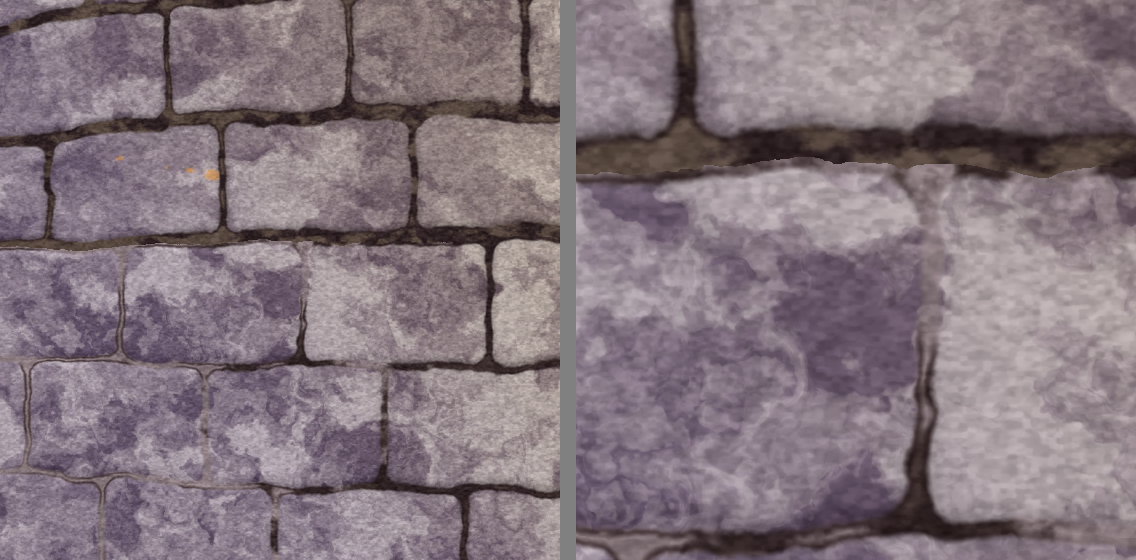
Left: the whole. Right: its middle third, enlarged.
Reproduce this texture procedurally as a WebGL 2 fragment shader.

```glsl
#version 300 es
precision highp float;
uniform vec2 u_resolution;
out vec4 outColor;

#define COURSE_HEIGHT 0.2225
#define FIRST_BED 0.125
#define STONE_WIDTH 0.33
#define COURSE_SHIFT 0.14
#define JOINT_JITTER 0.07
#define JOINT_GAP 0.0065
#define CORNER_RADIUS 0.022
#define EDGE_WOBBLE 0.017
#define MOTTLE_CONTRAST 2.5
#define GRAIN 0.13

const vec3 STONE_DARK = vec3(0.39, 0.33, 0.385);
const vec3 STONE_MID = vec3(0.535, 0.48, 0.51);
const vec3 STONE_PALE = vec3(0.68, 0.64, 0.645);
const vec3 MORTAR_BROWN = vec3(0.40, 0.33, 0.29);
const vec3 MORTAR_PALE = vec3(0.57, 0.51, 0.53);
const vec3 CREVICE = vec3(0.20, 0.14, 0.15);
const vec3 LICHEN = vec3(0.82, 0.58, 0.35);

float hash(vec2 p) {
  vec3 q = fract(p.xyx * vec3(0.1031, 0.1030, 0.0973));
  q += dot(q, q.yzx + 33.33);
  return fract((q.x + q.y) * q.z);
}

// Smooth cellular noise: cell values blended by distance to scattered centres
float cellular(vec2 p) {
  vec2 cell = floor(p);
  float sum = 0.0, weights = 0.0;
  for (int y = -1; y <= 1; y++)
    for (int x = -1; x <= 1; x++) {
      vec2 id = cell + vec2(x, y);
      vec2 r = id + 0.2 + 0.6 * vec2(hash(id), hash(id + 57.0)) - p;
      float w = exp(-6.0 * dot(r, r));
      sum += w * hash(id + 113.0);
      weights += w;
    }
  return sum / weights;
}

float layered(vec2 p) {
  float sum = 0.0, gain = 0.5;
  for (int i = 0; i < 5; i++) {
    sum += gain * cellular(p);
    p = mat2(1.6, 1.2, -1.2, 1.6) * p + 7.3;
    gain *= 0.55;
  }
  return sum / 1.055;
}

// Upright joint position, in stone widths
float jointAt(float i, float course) {
  return i + JOINT_JITTER * (2.0 * hash(vec2(i + 20.0, course + 40.0)) - 1.0);
}

float roundedBox(vec2 p, vec2 halfSize, float radius) {
  vec2 q = abs(p) - halfSize + radius;
  return length(max(q, 0.0)) + min(max(q.x, q.y), 0.0) - radius;
}

void main() {
  vec2 uv = gl_FragCoord.xy / u_resolution;
  float pixel = 1.0 / min(u_resolution.x, u_resolution.y);

  // Courses converge to the left; edges wander
  vec2 p = uv;
  float left = 1.0 - uv.x;
  p.y = 0.42 + (p.y - 0.42) * (1.0 + 0.14 * left * left * left);
  p.y += 0.004 * sin(uv.x * 13.0 + uv.y * 9.0) + 0.003 * sin(uv.x * 29.0 - uv.y * 17.0);
  vec2 wander = vec2(layered(uv * 17.0), layered(uv * 17.0 + 31.0)) - 0.5;
  p += EDGE_WOBBLE * wander;

  // Find the stone and its bounds
  float course = floor((p.y - FIRST_BED) / COURSE_HEIGHT) + 1.0;
  float bed = FIRST_BED + (course - 1.0) * COURSE_HEIGHT;
  float shift = 0.18 - COURSE_SHIFT * course;
  float u = (p.x - shift) / STONE_WIDTH;
  float near = floor(u + 0.5);
  float id = u > jointAt(near, course) ? near : near - 1.0;
  vec2 low = vec2(shift + STONE_WIDTH * jointAt(id, course), bed) + JOINT_GAP;
  vec2 high = vec2(shift + STONE_WIDTH * jointAt(id + 1.0, course), bed + COURSE_HEIGHT) - JOINT_GAP;
  float upper = smoothstep(2.0, 3.0, course);
  low.y += 0.019 * upper * (0.5 + 0.5 * uv.x);
  float d = roundedBox(p - 0.5 * (low + high), 0.5 * (high - low), CORNER_RADIUS);

  // Mottled faces, paler blotches below, warmer stone at upper right
  float tint = hash(vec2(id + 9.0, course + 17.0)) - 0.5;
  float mottle = layered(uv * vec2(11.0, 13.0) + 2.0 * wander + 3.7 * course);
  float grain = cellular(uv * vec2(110.0, 190.0)) + cellular(uv * vec2(210.0, 330.0) + 5.0) - 1.0;
  float contrast = MOTTLE_CONTRAST * mix(1.0, 0.65, upper);
  float tone = 0.51 + contrast * (mottle - 0.5) + 0.12 * tint + 0.08 * (uv.x - 0.5);
  tone = clamp(tone, 0.0, 1.0);
  vec3 stone = mix(STONE_DARK, STONE_MID, smoothstep(0.0, 0.5, tone));
  stone = mix(stone, STONE_PALE, smoothstep(0.45, 1.0, tone));
  float warmth = smoothstep(0.5, 1.5, uv.x + uv.y * 0.7);
  stone += mix(vec3(-0.008, -0.012, 0.022), vec3(0.025, 0.015, -0.025), warmth);

  // Worn rim: light along the top, dim along the bottom
  float rim = smoothstep(-0.016, -0.002, d);
  stone += 0.055 * rim * smoothstep(0.02, 0.0, high.y - p.y);
  stone -= 0.09 * smoothstep(-0.025, 0.0, d) * smoothstep(0.03, 0.0, p.y - low.y);

  // Lichen flecks strung along one face
  for (int i = 0; i < 5; i++) {
    float n = float(i);
    vec2 spot = vec2(0.215 + 0.041 * n, 0.722 - 0.01 * n + 0.018 * (hash(vec2(n, 8.0)) - 0.5));
    float r = length((uv - spot) * vec2(0.8, 1.2)) + 0.035 * wander.x + 0.02 * wander.y;
    stone = mix(stone, LICHEN, 0.8 * smoothstep(0.014, 0.006, r));
  }

  // Joints: pale filling at lower left, open and dark elsewhere
  float filled = (1.0 - upper) * smoothstep(0.72, 0.42, uv.x + 1.2 * wander.x);
  float rubble = smoothstep(0.35, 0.65, layered(uv * vec2(24.0, 38.0) + 4.0));
  vec3 mortar = mix(CREVICE, MORTAR_BROWN, rubble * mix(0.35, 1.0, upper));
  mortar = mix(mortar, MORTAR_PALE * (0.8 + 0.4 * mottle), filled * 0.9);
  float crack = smoothstep(0.005, 0.0, abs(d - 0.002)) * smoothstep(0.38, 0.6, cellular(uv * 9.0));
  mortar = mix(mortar, CREVICE, 0.75 * crack);

  float soft = max(0.003, pixel);
  vec3 color = mix(stone, mortar, smoothstep(-soft, soft, d));
  color *= 1.0 - 0.13 * smoothstep(-0.012, 0.0, d) * (1.0 - filled);
  color += GRAIN * grain * (0.4 + 0.6 * color);
  outColor = vec4(clamp(color, 0.0, 1.0), 1.0);
}
```
